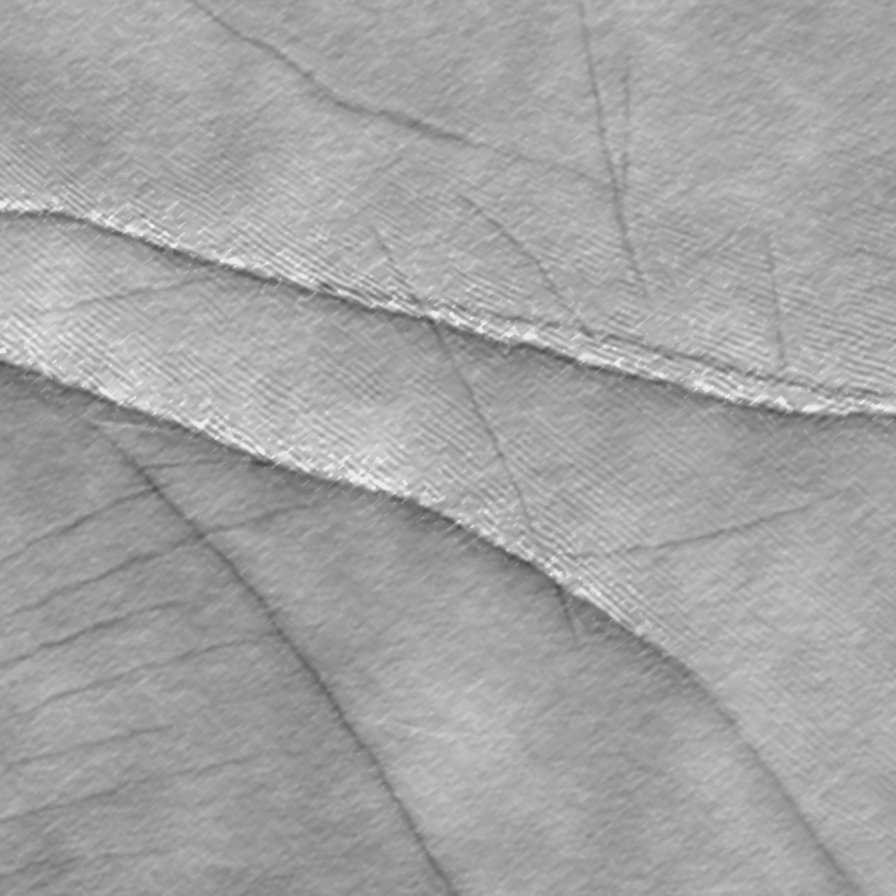
A three.js fragment shader for this texture:

```glsl
// Grey close-up of creased skin: two long folds, a diagonal line, fine wrinkles and ridges.
varying vec2 vUv;

float hash(vec2 cell) {
  vec3 q = fract(vec3(cell.xyx) * vec3(0.1031, 0.1030, 0.0973));
  q += dot(q, q.yzx + 33.33);
  return fract((q.x + q.y) * q.z);
}

float noise(vec2 p) {
  vec2 i = floor(p), f = fract(p);
  f = f * f * (3.0 - 2.0 * f);
  return mix(mix(hash(i), hash(i + vec2(1, 0)), f.x),
             mix(hash(i + vec2(0, 1)), hash(i + vec2(1, 1)), f.x), f.y);
}

float fbm(vec2 p) {
  float sum = 0.0, gain = 0.5;
  for (int i = 0; i < 4; i++) {
    sum += gain * (noise(p) - 0.5);
    p = mat2(1.6, 1.2, -1.2, 1.6) * p + 7.3;
    gain *= 0.6;
  }
  return sum;
}

// Side-lit roughness: slope of a noise height field
float relief(vec2 p) { return noise(p) - noise(p + vec2(0.3, 0.6)); }

// Smooth bend that starts at c
float hinge(float x, float c) {
  float d = x - c;
  return 0.5 * (d + sqrt(d * d + 0.0006));
}

float upperFold(float x) {
  return 0.763 - 0.33 * hinge(x, 0.06) + 0.07 * hinge(x, 0.27) + 0.25 * hinge(x, 0.88);
}

float lowerFold(float x) {
  return 0.599 - 0.385 * x + 0.13 * hinge(x, 0.31) - 0.17 * hinge(x, 0.44)
       - 0.23 * hinge(x, 0.53) - 0.7 * hinge(x, 0.78);
}

float bell(float d, float w) { return exp(-d * d / (w * w)); }

float blob(vec2 p, vec2 c, vec2 r) { return bell(length((p - c) / r), 1.0); }

// Glow that starts at an edge and fades on its positive side
float bank(float d, float w) { return smoothstep(-0.004, 0.008, d) * exp(-max(d, 0.0) / w); }

// Tapered, bowed groove from ends.xy to ends.zw with a faint lit rim
float wrinkle(vec2 p, vec4 ends, float bow, float w) {
  vec2 dir = ends.zw - ends.xy, v = p - ends.xy;
  float len = length(dir);
  dir /= len;
  float t = dot(v, dir) / len;
  float d = dot(v, vec2(-dir.y, dir.x)) - bow * 4.0 * t * (1.0 - t);
  float taper = smoothstep(-0.03, 0.15, t) * smoothstep(1.03, 0.8, t);
  return taper * (bell(d, w) + 0.25 * bell(d, 3.0 * w) - 0.4 * bell(d - 2.0 * w, w));
}

float ridge(float q, float wobble) { return cos(6.2832 * (q * 108.0 + wobble)); }

void main() {
  vec2 uv = vUv;
  vec2 p = uv + 0.011 * vec2(fbm(uv * 25.0), fbm(uv * 27.0 + 40.0));
  float x = p.x;

  // Signed distances to the main lines
  float dU = (p.y - upperFold(x)) / 1.04;
  float dL = (p.y - lowerFold(x)) / mix(1.08, 1.65, smoothstep(0.55, 0.85, x));
  float slope = 0.614 + 2.2 * x;
  float dD = (p.y - 0.596 + 0.614 * x + 1.1 * x * x) / sqrt(1.0 + slope * slope);
  float strand = dU - 0.036 * smoothstep(0.15, 0.75, x) + 0.013 * smoothstep(0.85, 1.0, x);
  float above = smoothstep(-0.004, 0.004, dU);
  float below = smoothstep(0.004, -0.004, dL);
  float between = (1.0 - above) * (1.0 - below);
  float lowFade = 1.0 - smoothstep(0.62, 0.82, x);
  float topLit = bank(dU, mix(0.06, 0.13, x)), lowLit = bank(dL, 0.075) * lowFade * between;
  float lit = topLit + lowLit;

  // Broad light and shade
  float tone = 0.64 + 0.12 * fbm(uv * 6.0) + 0.09 * fbm(uv * 19.0 + 9.0);
  tone += 0.08 * topLit + 0.085 * lowLit;
  tone += 0.05 * blob(uv, vec2(0.05, 0.66), vec2(0.16, 0.08));
  tone += 0.06 * blob(uv, vec2(0.38, 0.5), vec2(0.11, 0.06));
  tone += 0.04 * blob(uv, vec2(0.52, 0.14), vec2(0.08, 0.12));
  tone += 0.03 * blob(uv, vec2(0.88, 0.3), vec2(0.16, 0.2));
  tone -= 0.06 * bank(-dU, 0.07) * smoothstep(0.15, 0.4, x);
  tone -= 0.07 * bank(-dL, 0.06) * lowFade + 0.03 * below * (1.0 - smoothstep(0.3, 0.6, x));
  tone -= 0.035 * bank(-dD, 0.14) + 0.035 * blob(uv, vec2(0.2, 0.84), vec2(0.14, 0.08));

  // Fine ridges, each zone with its own direction
  float wobble = 1.2 * noise(uv * 8.0) + 0.45 * noise(uv * 40.0);
  float top = ridge(uv.y + 0.75 * uv.x - 0.22 * uv.x * uv.x, wobble);
  float mid = ridge((uv.y + 0.75 * uv.x) / 1.25, wobble);
  vec2 along = mat2(0.8, 0.6, -0.6, 0.8) * uv.yx;
  along = vec2(along.y, along.x);
  float patchy = 1.6 * smoothstep(0.15, 0.85, noise(along * vec2(70.0, 40.0)));
  tone += 0.06 * patchy * top * above * (topLit + 0.04);
  tone += 0.055 * patchy * mid * (lowLit + 0.22 * between + 0.07 * below);

  // Embossed grain and bright flecks drawn out along the ridges
  float grain = relief(along * vec2(120.0, 190.0));
  float fleck = noise(along * vec2(130.0, 220.0) + 31.0);
  float nearFold = bell(dU - 0.005, 0.022) + bell(dL - 0.005, 0.022) * lowFade + 0.3 * bell(dD, 0.02);
  tone += grain * (0.065 + 0.07 * lit + 0.05 * nearFold);
  tone += 0.05 * relief(along * vec2(60.0, 90.0) + 8.0);
  tone += (0.03 + 0.07 * lit + 0.08 * nearFold) * smoothstep(0.68, 0.95, fleck);

  // Main folds, with lit edges broken into flecks
  float broken = 0.6 + 0.6 * noise(along * vec2(50.0, 70.0));
  float chips = 1.8 * smoothstep(0.2, 0.8, noise(along * vec2(60.0, 110.0) + 5.0));
  float fold = 0.19 * bell(dU, 0.0045) * broken + 0.06 * bell(dU + 0.007, 0.014);
  fold -= 0.10 * bell(dU - 0.009, 0.005) * chips;
  fold += 0.17 * bell(strand, 0.0045) * smoothstep(0.22, 0.32, x) * broken;
  fold += (0.06 + 0.09 * lowFade) * bell(dL, 0.005) * broken + 0.07 * bell(dL + 0.008, 0.016);
  fold -= 0.09 * lowFade * bell(dL - 0.009, 0.006) * chips;
  fold += smoothstep(0.0, 0.2, x) * (0.1 * bell(dD, 0.0045) * broken + 0.055 * bell(dD, 0.014));

  // Fan from the left edge, then long cross wrinkles
  float lines = 0.0;
  for (int i = 0; i < 7; i++) {
    float k = float(i), odd = mod(k, 2.0);
    vec4 ends = vec4(-0.03, 0.35 - 0.056 * k, 0.22 + 0.16 * odd, 0.47 - 0.07 * k + 0.05 * odd);
    lines += (0.6 + 0.4 * hash(vec2(k, 4.0))) * wrinkle(p, ends, 0.01, 0.0035);
  }
  lines += wrinkle(p, vec4(0.19, 1.01, 0.39, 0.88), 0.004, 0.004);
  lines += 1.3 * wrinkle(p, vec4(0.33, 0.9, 0.54, 0.835), 0.002, 0.006);
  lines += 0.6 * wrinkle(p, vec4(0.5, 0.85, 0.7, 0.785), 0.0, 0.004);
  lines += 0.8 * wrinkle(p, vec4(0.645, 1.03, 0.735, 0.62), -0.012, 0.004);
  lines += 0.6 * wrinkle(p, vec4(0.7, 0.95, 0.695, 0.73), 0.0, 0.004);
  lines += 0.8 * wrinkle(p, vec4(0.49, 0.8, 0.67, 0.6), 0.015, 0.0035);
  lines += 0.9 * wrinkle(p, vec4(0.4, 0.77, 0.57, 0.47), 0.005, 0.0035);
  lines += 0.7 * wrinkle(p, vec4(0.55, 0.51, 0.65, 0.26), 0.006, 0.0035);
  lines += 0.6 * wrinkle(p, vec4(0.85, 0.75, 0.875, 0.57), 0.005, 0.004);
  lines += 0.8 * wrinkle(p, vec4(-0.03, 0.637, 0.25, 0.692), 0.0, 0.003);
  lines += 0.8 * wrinkle(p, vec4(0.59, 0.377, 0.97, 0.465), -0.022, 0.003);
  lines += 0.6 * wrinkle(p, vec4(0.45, 0.42, 0.65, 0.49), 0.0, 0.004);
  lines += 0.8 * wrinkle(p, vec4(0.15, 0.475, 0.32, 0.483), 0.004, 0.003);
  // Thin wrinkles that catch the light
  lines -= 0.9 * wrinkle(p, vec4(0.1, 0.528, 0.22, 0.514), 0.0, 0.003);
  lines -= 0.6 * wrinkle(p, vec4(0.4, 0.2, 0.6, 0.18), -0.01, 0.003);
  tone -= fold + 0.085 * lines * (0.55 + 0.7 * noise(uv * 38.0));

  tone = 0.64 + 1.06 * (tone - 0.635);
  gl_FragColor = vec4(vec3(clamp(tone, 0.28, 0.92)), 1.0);
}
```
